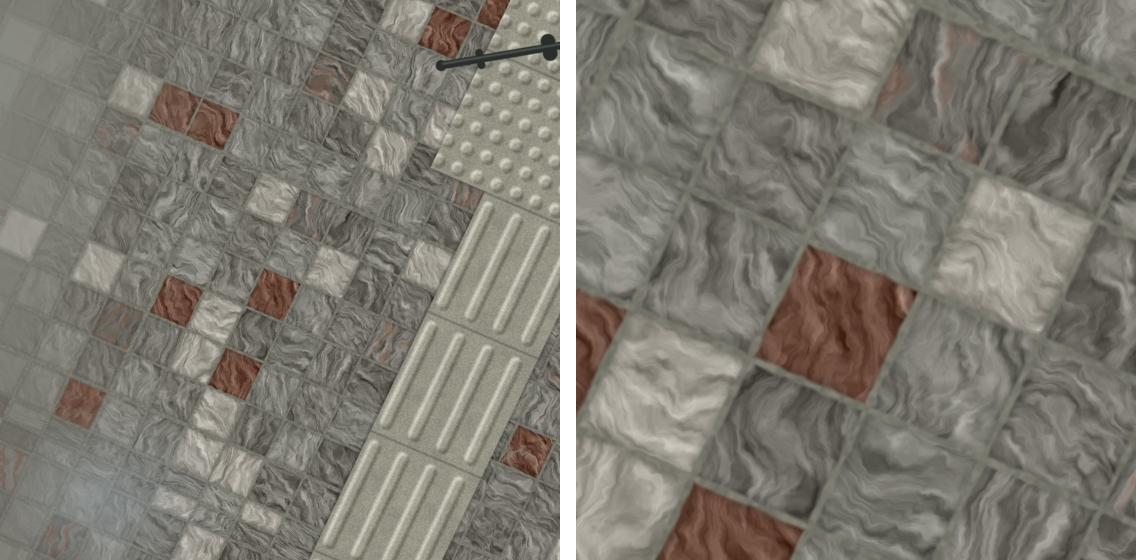
Left, the full canvas; right, a detail of the centre.
Write a WebGL 2 fragment shader that draws this texture.

```glsl
#version 300 es
precision highp float;
// Slanted slate mosaic floor with a raised tactile strip, a dark rod and soft reflections.
uniform vec2 u_resolution;
out vec4 outColor;

const vec3 DARK_SLATE = vec3(0.37, 0.355, 0.325);
const vec3 MID_SLATE = vec3(0.50, 0.495, 0.465);
const vec3 PALE_SLATE = vec3(0.66, 0.64, 0.60);
const vec3 RUST = vec3(0.42, 0.29, 0.235);
const vec3 GROUT = vec3(0.47, 0.465, 0.42);
const vec3 CONCRETE = vec3(0.565, 0.56, 0.505);
const vec3 ROD = vec3(0.16, 0.18, 0.17);

float hash(vec2 p) {
  vec3 q = fract(p.xyx * vec3(0.1031, 0.1030, 0.0973));
  q += dot(q, q.yzx + 33.33);
  return fract((q.x + q.y) * q.z);
}

float noise(vec2 p) {
  vec2 i = floor(p), f = fract(p);
  f = f * f * (3.0 - 2.0 * f);
  return mix(mix(hash(i), hash(i + vec2(1, 0)), f.x),
             mix(hash(i + vec2(0, 1)), hash(i + vec2(1, 1)), f.x), f.y);
}

float fbm(vec2 p) {
  float sum = 0.0, amp = 0.5;
  for (int i = 0; i < 5; i++) {
    sum += amp * noise(p);
    p = mat2(1.6, 1.2, -1.2, 1.6) * p + 7.3;
    amp *= 0.5;
  }
  return sum;
}

float segment(vec2 p, vec2 a, vec2 b) {
  vec2 d = b - a;
  return length(p - a - d * clamp(dot(p - a, d) / dot(d, d), 0.0, 1.0));
}

float glow(vec2 p, vec2 center, vec2 size) {
  vec2 d = (p - center) / size;
  return exp(-dot(d, d));
}

// Cleft stone: a random tone per tile, stretched grain and pale veins
vec3 slate(vec2 uv, vec2 id, float detail) {
  float tone = hash(id + 11.0), kind = hash(id + 47.0);
  float angle = 0.2 + 1.6 * hash(id + 83.0);
  vec2 q = mat2(cos(angle), -sin(angle), sin(angle), cos(angle)) * uv + 19.0 * hash(id) + id;
  q += 0.55 * (vec2(fbm(q * 2.0), fbm(q * 2.0 + 31.0)) - 0.5);
  float grain = fbm(q * vec2(2.2, 6.5));
  float slope = grain - fbm(q * vec2(2.2, 6.5) + vec2(0.15, 0.3));
  float vein = smoothstep(0.07, 0.0, abs(fbm(q * vec2(1.3, 3.0) + 5.0) - 0.49));
  vec3 color = mix(DARK_SLATE, MID_SLATE, 0.25 + 0.8 * tone);
  color = mix(color, PALE_SLATE, 0.85 * step(0.87, kind));
  float rust = step(kind, 0.05) + 0.55 * step(0.05, kind) * step(kind, 0.13) * smoothstep(0.48, 0.6, grain);
  color = mix(color, RUST, rust);
  color += detail * (0.22 * (grain - 0.48) + 0.5 * slope);
  return mix(color, PALE_SLATE, detail * vein * 0.5 * smoothstep(0.15, 0.9, hash(id + 5.0)));
}

// Tiles with thin grout, wider at the edges of each six-tile sheet
vec3 mosaic(vec2 g, float detail, float px) {
  float halved = step(7.0, g.y) * step(g.y, 8.0);
  vec2 scale = vec2(1.0, 1.0 + halved);
  vec2 cell = g * scale, id = floor(cell), uv = fract(cell);
  vec2 toLine = abs(cell - round(cell)) / scale;
  vec2 sheet = step(abs(mod(round(g) + 3.0, 6.0) - 3.0), vec2(0.5)) * (1.0 - halved);
  vec2 inset = toLine - 0.027 - 0.02 * sheet;
  float edge = min(inset.x, inset.y) + 0.025 * (noise(g * 9.0) - 0.5);
  float soft = max(px, mix(0.09, 0.02, detail));
  vec3 stone = slate(uv, id + 40.0 * halved, detail);
  stone *= 1.0 - 0.14 * smoothstep(0.09, 0.0, edge);
  vec3 joint = GROUT * (0.9 + 0.2 * noise(g * 24.0));
  return mix(joint, stone, smoothstep(-soft, soft, edge));
}

// Raised relief: round studs above, four long bars per slab below
float relief(vec2 g) {
  vec2 stud = (g - vec2(4.65, -1.78)) * 2.0;
  float studs = length(stud - round(stud)) * 0.5 - 0.13;
  float bar = 6.2 + 0.72 * clamp(round((g.x - 6.2) / 0.72), 0.0, 3.0);
  float along = mod(g.y + 1.53, 3.0);
  float bars = segment(vec2(g.x, along), vec2(bar, 0.3), vec2(bar, 2.7)) - 0.115;
  return smoothstep(0.05, -0.05, g.y < -1.55 ? studs : bars);
}

vec3 tactile(vec2 g) {
  vec2 light = vec2(0.045, 0.03);
  float shade = relief(g + light) - relief(g - light);
  float joint = abs(mod(g.y + 3.03, 3.0) - 1.5);
  vec3 color = CONCRETE * (0.88 + 0.16 * fbm(g * 3.0) + 0.13 * noise(g * 32.0));
  color += 0.05 * relief(g) + (shade > 0.0 ? 0.19 : 0.15) * shade;
  return color * (1.0 - 0.2 * smoothstep(0.05, 0.0, joint));
}

void main() {
  vec2 p = gl_FragCoord.xy / u_resolution;
  float pixel = 1.0 / min(u_resolution.x, u_resolution.y), px = 13.0 * pixel;
  mat2 tileAxes = mat2(0.0697, -0.0299, -0.0339, -0.0710);
  vec2 g = inverse(tileAxes) * (p - vec2(0.4036, 0.724)) + vec2(0.07, 0.0);

  // Floor, blurred towards the left by the sheen
  float detail = smoothstep(-0.1, 0.4, p.x - 0.25 * max(p.y - 0.65, 0.0));
  vec3 color = mosaic(g, detail, px);
  float studSlab = min(g.x - 4.55, -1.55 - g.y);
  float barSlab = min(min(g.x - 5.95, 8.78 - g.x), g.y + 1.56);
  float slab = max(studSlab, barSlab);
  color *= 1.0 - 0.18 * smoothstep(-0.1, 0.0, slab);
  color = mix(color, tactile(g), smoothstep(-px, px, slab));

  // Reflected light
  float haze = 0.5 * glow(p, vec2(-0.05, 0.75), vec2(0.2, 0.4)) + 0.25 * glow(p, vec2(0.25, 1.0), vec2(0.25));
  color = mix(color, vec3(0.57, 0.58, 0.55), haze);
  color = mix(color, vec3(0.60, 0.64, 0.66), 0.5 * glow(p, vec2(0.19, 0.11), vec2(0.13, 0.11)));

  // Rod with a rounded tip and two collars
  vec2 tip = vec2(0.788, 0.883), end = vec2(1.02, 0.922), across = vec2(-0.002, 0.011);
  float rod = min(segment(p, tip, end) - 0.007, length(p - tip) - 0.010);
  for (int i = 0; i < 2; i++) {
    vec2 c = mix(tip, end, 0.30 + 0.53 * float(i));
    rod = min(rod, segment(p, c - across, c + across) - 0.007 - 0.006 * float(i));
  }
  vec3 metal = ROD + 0.13 * smoothstep(0.004, 0.0, segment(p, tip + 0.003, end + 0.003));
  color = mix(color, metal, smoothstep(pixel, -pixel, rod));
  outColor = vec4(clamp(color, 0.0, 1.0), 1.0);
}
```
